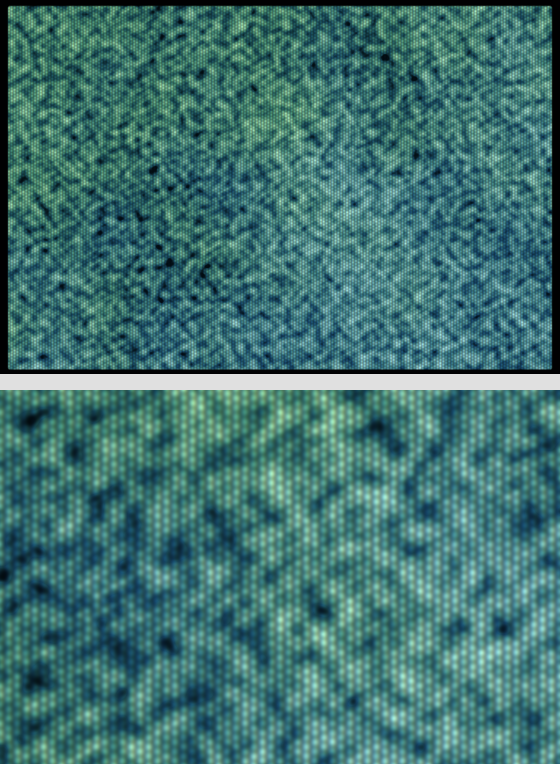
Top, the full canvas; bottom, a detail of the centre.
A WebGL 2 fragment shader for this texture:

```glsl
#version 300 es
precision highp float;

uniform vec2 u_resolution;
out vec4 outColor;

const float PI = 3.14159265;

// Lengths are in canvas heights
const vec2 MARGIN_LOW = vec2(0.0215, 0.012);
const vec2 MARGIN_HIGH = vec2(0.0215, 0.016);
const float CORNER_RADIUS = 0.006;
const float EDGE_SOFTNESS = 0.003;

const vec2 FALLING_GRAIN = vec2(0.036, 0.018);
const vec2 RISING_GRAIN = vec2(0.034, 0.0165);
const float FALLING_ANGLE = -0.85;
const float RISING_ANGLE = 0.56;
const float GRAIN_CONTRAST = 0.46;
const float FINE_CONTRAST = 0.10;
const float CLOUD_CONTRAST = 0.16;
const float BASE_TONE = 0.47;

const vec2 DOT_PITCH = vec2(0.0078, 0.0084);
const float COLUMN_DEPTH = 0.14;
const float DOT_DEPTH = 0.13;
const vec3 CHANNEL_SHIFT = vec3(-0.10, 0.0, 0.12);

const vec3 BLACK = vec3(0.01, 0.05, 0.08);
const vec3 NAVY = vec3(0.09, 0.27, 0.35);
const vec3 TEAL = vec3(0.23, 0.46, 0.45);
const vec3 PALE = vec3(0.40, 0.61, 0.57);
const vec3 GLOW = vec3(0.54, 0.75, 0.69);
const vec3 BEZEL = vec3(0.004, 0.005, 0.006);
const vec3 GREEN_TINT = vec3(1.03, 1.03, 0.87);
const vec3 BLUE_TINT = vec3(0.97, 0.98, 1.08);

uint hash(uvec2 cell) {
    uint h = cell.x * 1597334677u ^ cell.y * 3812015801u;
    h = (h ^ (h >> 16)) * 2146121005u;
    h = (h ^ (h >> 15)) * 2221713035u;
    return h ^ (h >> 16);
}

vec2 gradientAt(vec2 cell) {
    float angle = float(hash(uvec2(ivec2(cell))) >> 8) / 16777216.0 * 2.0 * PI;
    return vec2(cos(angle), sin(angle));
}

float gradientNoise(vec2 p) {
    vec2 cell = floor(p), f = p - cell;
    vec2 s = f * f * f * (f * (f * 6.0 - 15.0) + 10.0);
    vec2 e = vec2(0.0, 1.0);
    float low = mix(dot(gradientAt(cell), f),
                    dot(gradientAt(cell + e.yx), f - e.yx), s.x);
    float high = mix(dot(gradientAt(cell + e.xy), f - e.xy),
                     dot(gradientAt(cell + e.yy), f - e.yy), s.x);
    return mix(low, high, s.y);
}

// Coordinates whose x axis runs along the given angle
vec2 along(vec2 p, float angle) {
    float c = cos(angle), s = sin(angle);
    return vec2(c * p.x + s * p.y, c * p.y - s * p.x);
}

float glow(vec2 p, vec2 center, vec2 size, float angle) {
    vec2 d = along(p - center, angle) / size;
    return exp(-dot(d, d));
}

// Two crossing sets of short streaks
float wovenGrain(vec2 p) {
    vec2 q = p + 0.008 * vec2(gradientNoise(p * 17.0), gradientNoise(p * 17.0 + 41.0));
    float falling = gradientNoise(along(q, FALLING_ANGLE) / FALLING_GRAIN + 7.3);
    float rising = gradientNoise(along(q, RISING_ANGLE) / RISING_GRAIN + 91.7);
    return falling + rising;
}

// Broad light and shade across the screen
float broadLight(vec2 p, float aspect) {
    float light = 0.17 * glow(p, vec2(0.64 * aspect, 0.34), vec2(0.42, 0.19), -1.0);
    light += 0.10 * glow(p, vec2(0.93 * aspect, 0.80), vec2(0.35, 0.25), -0.8);
    light += 0.08 * glow(p, vec2(0.0, 0.25), vec2(0.16, 0.5), 0.0);
    light -= 0.07 * glow(p, vec2(0.25 * aspect, 0.38), vec2(0.25, 0.3), 0.0);
    light -= 0.07 * glow(p, vec2(0.62 * aspect, 0.88), vec2(0.32, 0.16), -0.7);
    return light + CLOUD_CONTRAST * gradientNoise(along(p, -0.75) * vec2(4.0, 8.0) + 23.0);
}

vec3 toneColor(float t) {
    vec3 color = mix(BLACK, NAVY, smoothstep(0.0, 0.27, t));
    color = mix(color, TEAL, clamp((t - 0.27) / 0.23, 0.0, 1.0));
    color = mix(color, PALE, clamp((t - 0.50) / 0.25, 0.0, 1.0));
    return mix(color, GLOW, clamp((t - 0.75) / 0.25, 0.0, 1.0));
}

// Staggered phosphor dots with slightly offset colour channels
vec3 phosphor(vec2 p) {
    vec2 q = p / DOT_PITCH;
    vec3 columns = cos(2.0 * PI * (q.x + CHANNEL_SHIFT));
    float dots = cos(PI * q.x) * cos(2.0 * PI * q.y);
    return 1.0 + COLUMN_DEPTH * columns + DOT_DEPTH * dots;
}

void main() {
    vec2 p = gl_FragCoord.xy / u_resolution.y;
    float aspect = u_resolution.x / u_resolution.y;

    float tone = BASE_TONE + broadLight(p, aspect) + GRAIN_CONTRAST * wovenGrain(p);
    tone += FINE_CONTRAST * gradientNoise(p * 110.0 + 5.0);

    float blueness = 0.5 + 0.55 * (p.x / aspect - 0.5) - 0.7 * (p.y - 0.5);
    blueness += 0.5 * gradientNoise(p * 5.0 + 61.0);
    vec3 tint = mix(GREEN_TINT, BLUE_TINT, smoothstep(0.0, 1.0, blueness));
    vec3 color = toneColor(tone) * tint * phosphor(p);

    // Black surround with slightly rounded screen corners
    vec2 high = vec2(aspect, 1.0) - MARGIN_HIGH;
    vec2 d = abs(p - 0.5 * (MARGIN_LOW + high)) - 0.5 * (high - MARGIN_LOW) + CORNER_RADIUS;
    float edge = length(max(d, 0.0)) + min(max(d.x, d.y), 0.0) - CORNER_RADIUS;
    float screen = 1.0 - smoothstep(-EDGE_SOFTNESS, EDGE_SOFTNESS, edge);
    outColor = vec4(mix(BEZEL, color, screen), 1.0);
}
```
